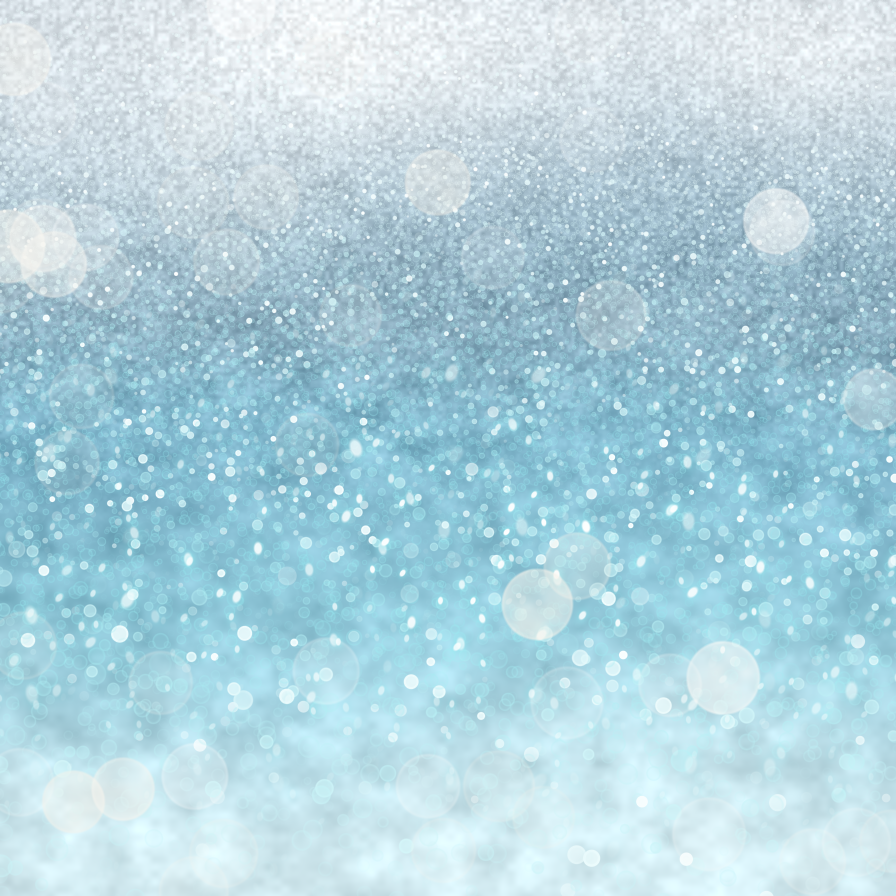
Reproduce this background procedurally as a WebGL 1 fragment shader.

```glsl
precision highp float;
uniform vec2 u_resolution;

const vec3 MIST = vec3(0.84, 0.875, 0.90);
const vec3 SLATE = vec3(0.53, 0.66, 0.735);
const vec3 TEAL = vec3(0.49, 0.70, 0.79);
const vec3 AQUA = vec3(0.57, 0.79, 0.86);
const vec3 FROST = vec3(0.83, 0.925, 0.95);
const vec3 CYAN = vec3(0.58, 0.91, 0.94);
const vec3 PEARL = vec3(0.96, 0.95, 0.92);
const vec3 WHITE = vec3(1.0);

const int GLITTER_LAYERS = 14;
const float FINEST_GRID = 140.0;
const float COARSEST_RATIO = 0.15;
const float BAND_WIDTH = 0.16;
const int FLARE_LAYERS = 4;
const float FLARE_GRID = 11.0;
const int BOKEH_COUNT = 50;
const float BOKEH_RADIUS = 0.038;
const float MOTTLE = 0.24;
const float GRAIN = 0.16;

float hash(vec2 p) {
  return fract(sin(dot(p, vec2(127.1, 311.7))) * 43758.5);
}

vec2 hash2(vec2 p) {
  return vec2(hash(p), hash(p + 19.7));
}

float noise(vec2 p) {
  vec2 i = floor(p), f = fract(p);
  f = f * f * (3.0 - 2.0 * f);
  return mix(mix(hash(i), hash(i + vec2(1.0, 0.0)), f.x),
             mix(hash(i + vec2(0.0, 1.0)), hash(i + 1.0), f.x), f.y);
}

float fbm(vec2 p) {
  return 0.5 * noise(p) + 0.3 * noise(p * 2.1 + 7.3) + 0.2 * noise(p * 4.3 + 3.1);
}

vec2 rotate(vec2 p, float a) {
  float c = cos(a), s = sin(a);
  return vec2(c * p.x - s * p.y, s * p.x + c * p.y);
}

float glow(vec2 p, vec2 center, vec2 size) {
  vec2 q = (p - center) / size;
  return exp(-dot(q, q));
}

// Vertical colour wash with drifting haze and fine grain
vec3 backdrop(vec2 p) {
  float y = p.y + 0.06 * (fbm(p * 4.0) - 0.5);
  vec3 c = mix(FROST, AQUA, smoothstep(0.0, 0.34, y));
  c = mix(c, TEAL, smoothstep(0.28, 0.5, y));
  c = mix(c, SLATE, smoothstep(0.5, 0.66, y));
  c = mix(c, MIST, smoothstep(0.66, 0.98, y));
  c = mix(c, MIST, 0.5 * glow(p, vec2(0.14, 0.84), vec2(0.28, 0.15)));
  c = mix(c, WHITE, 0.6 * glow(p, vec2(0.38, 0.95), vec2(0.2, 0.1)));
  c = mix(c, WHITE, 0.35 * glow(p, vec2(0.88, 0.95), vec2(0.14, 0.08)));
  c = mix(c, FROST, 0.6 * glow(p, vec2(0.72, 0.1), vec2(0.3, 0.15)));
  c = mix(c, AQUA, 0.4 * glow(p, vec2(0.55, 0.4), vec2(0.32, 0.13)));
  c -= 0.05 * glow(p, vec2(0.08, 0.4), vec2(0.16, 0.14));
  c += MOTTLE * (fbm(p * vec2(24.0, 28.0)) - 0.5) * (1.0 - 0.6 * smoothstep(0.55, 0.8, p.y));
  return c + GRAIN * (noise(p * 230.0) - 0.5) * smoothstep(0.35, 0.7, p.y);
}

// Small rimmed discs that grow toward the bottom
vec3 addGlitter(vec3 c, vec2 p, float px) {
  float upper = smoothstep(0.5, 0.85, p.y), lower = smoothstep(0.35, 0.08, p.y);
  for (int i = 0; i < GLITTER_LAYERS; i++) {
    float k = float(i), depth = k / float(GLITTER_LAYERS - 1);
    float grid = FINEST_GRID * pow(COARSEST_RATIO, depth);
    float band = glow(p, vec2(p.x, mix(0.9, 0.1, depth)), vec2(1.0, BAND_WIDTH));
    vec2 q = rotate(p, 0.4 + k * 1.7) * grid + k * 13.7;
    vec2 id = floor(q), rnd = hash2(id + k);
    float radius = mix(0.13, 0.27, hash(id + 5.3));
    float edge = 0.9 * px * grid;
    float d = length(fract(q) - mix(vec2(0.3), vec2(0.7), rnd)) - radius;
    float fill = smoothstep(edge, -edge, d);
    float rim = fill * smoothstep(-0.08, 0.0, d);
    float power = pow(hash(id + 31.1), 5.0);
    float shown = step(hash(id + 47.9), 0.72) * min(1.3 * band, 1.0);
    vec3 tint = mix(CYAN, WHITE, max(power, max(0.8 * upper, 0.5 * lower)));
    c = mix(c, tint, shown * min(fill * (0.08 + 0.95 * power) + 0.35 * rim, 1.0));
  }
  return c;
}

// Tilted gleams with white cores and wide cyan halos
vec3 addFlares(vec3 c, vec2 p) {
  float band = glow(p, vec2(0.58, 0.38), vec2(0.75, 0.23));
  for (int i = 0; i < FLARE_LAYERS; i++) {
    float k = float(i);
    vec2 q = rotate(p, 0.5 * k) * (FLARE_GRID + 5.0 * k) + k * vec2(5.37, 8.71);
    vec2 id = floor(q), rnd = hash2(id + k * 3.0);
    vec2 v = fract(q) - mix(vec2(0.36), vec2(0.64), rnd);
    v = rotate(v, (rnd.x - 0.3) * 1.2 - 0.5 * k);
    float halo = exp(-dot(v * v, vec2(55.0, 32.0)));
    float core = exp(-dot(v * v, vec2(150.0, 65.0)));
    float power = band * smoothstep(0.4, 0.95, hash(id + 61.3));
    c = mix(c, CYAN, 0.6 * power * halo);
    c = mix(c, WHITE, power * smoothstep(0.25, 0.7, core));
  }
  return c;
}

// Large translucent discs gathered near the top and bottom
vec3 addBokeh(vec3 c, vec2 p, float px) {
  for (int i = 0; i < BOKEH_COUNT; i++) {
    float k = float(i);
    vec2 rnd = vec2(fract(0.618 * k + 0.3 * hash(vec2(k, 2.7))), hash(vec2(k, 6.2)));
    float zone = mod(k, 5.0);
    vec2 center = vec2(rnd.x, 0.28 * rnd.y);
    if (zone < 2.0) center = vec2(pow(rnd.x, 1.4), 1.0 - 0.32 * rnd.y);
    else if (zone < 3.0) center.y = mix(0.3, 0.72, rnd.y);
    float radius = BOKEH_RADIUS * mix(0.9, 1.08, hash(vec2(k, 8.1)));
    float d = length(p - center) - radius;
    float fill = smoothstep(1.5 * px, -1.5 * px, d);
    float rim = fill * smoothstep(-0.005, 0.0, d);
    float power = 0.12 + 0.5 * pow(hash(vec2(k, 4.4)), 3.0);
    vec3 tint = mix(PEARL, WHITE, hash(vec2(k, 9.9)));
    c = mix(c, tint, fill * power * (0.7 + 0.4 * noise(p * 60.0)) + 0.15 * rim);
  }
  return c;
}

void main() {
  vec2 p = gl_FragCoord.xy / u_resolution;
  float px = 1.0 / min(u_resolution.x, u_resolution.y);
  vec3 color = addGlitter(backdrop(p), p, px);
  color = addBokeh(addFlares(color, p), p, px);
  gl_FragColor = vec4(clamp(color, 0.0, 1.0), 1.0);
}
```
